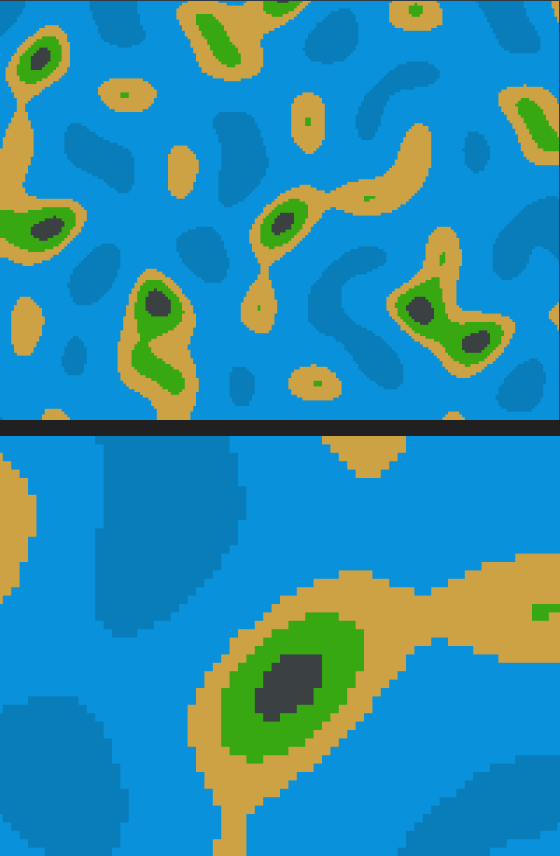
Top: the whole. Bottom: its middle third, enlarged.
A WebGL 1 fragment shader for this texture:

```glsl
precision highp float;
// Blocky map of an archipelago: deep and shallow sea, sand, grass and rock.

uniform vec2 u_resolution;

const float ROWS = 150.0; // map blocks over the canvas height

// One of twelve slopes: four steep diagonals, eight gentler along the axes
vec2 randomSlope(vec2 vertex) {
  float pick = floor(12.0 * fract(sin(dot(vertex, vec2(127.1, 311.7))) * 43758.545));
  float diagonal = step(pick, 3.5);
  float angle = 0.785398 * (2.0 * mod(pick, 4.0) + diagonal);
  return mix(1.0, 1.4142, diagonal) * vec2(cos(angle), sin(angle));
}

// Slope of one vertex, fading out with distance
float vertexWeight(vec2 vertex, vec2 offset) {
  float fade = max(0.5 - dot(offset, offset), 0.0);
  fade *= fade;
  return fade * fade * dot(randomSlope(vertex), offset);
}

// Simplex noise on a triangular lattice, from -1 to 1
float terrainHeight(vec2 p) {
  const float UNSKEW = 0.211325;
  vec2 vertex = floor(p + 0.366025 * (p.x + p.y));
  vec2 a = p - vertex + UNSKEW * (vertex.x + vertex.y);
  vec2 stepDir = a.x > a.y ? vec2(1.0, 0.0) : vec2(0.0, 1.0);
  vec2 b = a - stepDir + UNSKEW;
  vec2 c = a - 1.0 + 2.0 * UNSKEW;
  return 70.0 * (vertexWeight(vertex, a)
               + vertexWeight(vertex + stepDir, b)
               + vertexWeight(vertex + 1.0, c));
}

// Flat colour of one map block, chosen by its height
vec3 blockColor(vec2 block) {
  float h = terrainHeight((block + 0.5) / ROWS * 3.1 + vec2(17.3, 8.6));
  vec3 deepSea = vec3(0.03, 0.49, 0.73);
  vec3 sea = vec3(0.04, 0.567, 0.86);
  vec3 sand = vec3(0.80, 0.635, 0.27);
  vec3 grass = vec3(0.22, 0.66, 0.07);
  vec3 rock = vec3(0.23, 0.25, 0.26);
  vec3 color = mix(deepSea, sea, step(-0.5, h));
  color = mix(color, sand, step(0.39, h));
  color = mix(color, grass, step(0.63, h));
  return mix(color, rock, step(0.84, h));
}

void main() {
  // Blend neighbouring blocks only within a pixel of their shared edge
  float pixelsPerBlock = u_resolution.y / ROWS;
  vec2 p = gl_FragCoord.xy / pixelsPerBlock - 0.5;
  vec2 block = floor(p);
  vec2 blend = clamp((fract(p) - 0.5) * pixelsPerBlock + 0.5, 0.0, 1.0);
  vec3 lower = mix(blockColor(block), blockColor(block + vec2(1.0, 0.0)), blend.x);
  vec3 upper = mix(blockColor(block + vec2(0.0, 1.0)), blockColor(block + 1.0), blend.x);
  vec3 color = mix(lower, upper, blend.y);

  // Thin dark rim along the top and right sides
  vec2 gap = u_resolution - gl_FragCoord.xy;
  float rimWidth = 0.0024 * u_resolution.y;
  float rim = clamp(rimWidth + 0.5 - min(gap.x, gap.y), 0.0, 1.0);
  color = mix(color, vec3(0.18, 0.23, 0.26), rim);

  gl_FragColor = vec4(color, 1.0);
}
```
